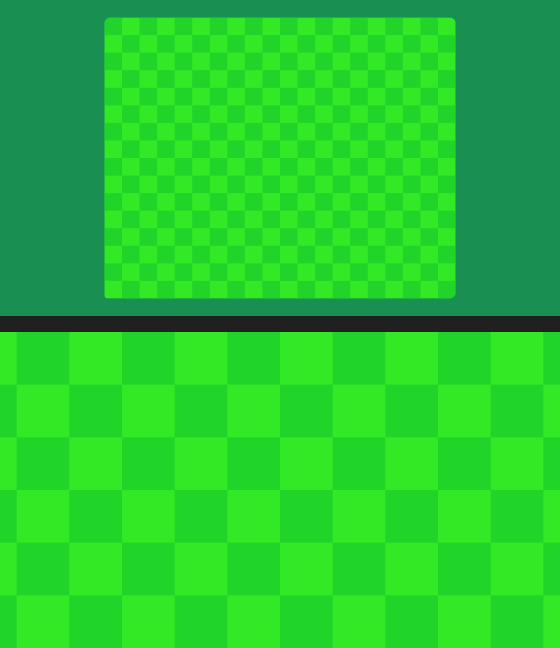
Top: the whole. Bottom: its middle third, enlarged.
A Shadertoy shader for this pattern:

```glsl
const float PI = 3.14159265;

// Signed distance to a box with one rounding radius
float roundedBox(vec2 p, vec2 halfSize, float radius) {
    vec2 q = abs(p) - halfSize + radius;
    return length(max(q, 0.0)) + min(max(q.x, q.y), 0.0) - radius;
}

// Smoothed square wave per axis; the product is +1 on even cells, -1 on odd
float checker(vec2 p, float pixel) {
    vec2 wave = clamp(2.0 * sin(PI * p) / (PI * pixel), -1.0, 1.0);
    return wave.x * wave.y;
}

void mainImage(out vec4 fragColor, in vec2 fragCoord) {
    // One unit is one cell: 18 cells fill the canvas height
    float pixel = 18.0 / iResolution.y;
    vec2 centered = (fragCoord - 0.5 * iResolution.xy) * pixel;
    vec2 halfBoard = vec2(10.0, 8.0);

    // Cells, counted from the lower left corner of the board
    float parity = checker(centered + halfBoard, pixel);
    vec3 cells = mix(vec3(0.13, 0.83, 0.16), vec3(0.20, 0.91, 0.14), 0.5 + 0.5 * parity);

    // Board outline, with a tighter lower left corner
    bool lowerLeft = centered.x < 0.0 && centered.y < 0.0;
    float edge = roundedBox(centered, halfBoard, lowerLeft ? 0.18 : 0.33);
    float board = clamp(0.5 - edge / pixel, 0.0, 1.0);

    fragColor = vec4(mix(vec3(0.10, 0.56, 0.32), cells, board), 1.0);
}
```
